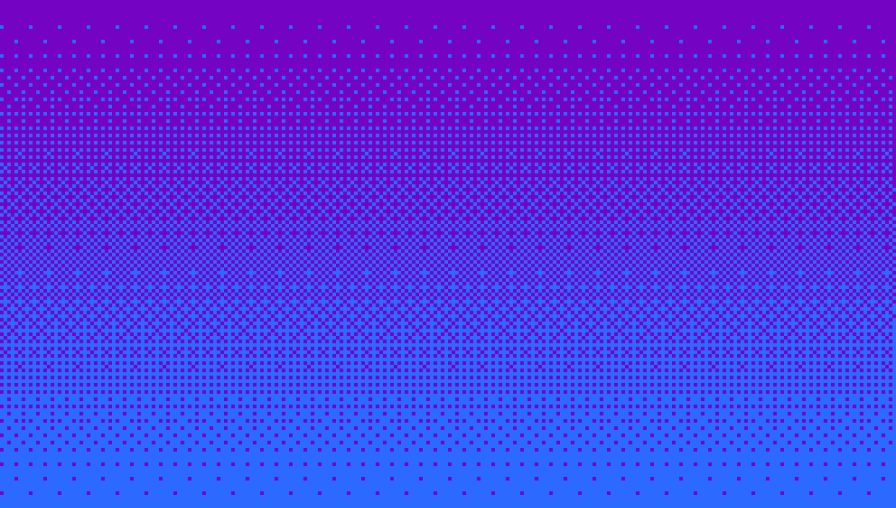
Reproduce this background procedurally as a Shadertoy shader.

```glsl
// Violet-to-blue vertical gradient drawn as an 8x8 ordered dither of square cells.

const float CELLS_ACROSS = 248.0;

// Rank 0..63 of a cell in the Bayer matrix, interleaving the bits of x^y and y.
int bayerRank(ivec2 cell) {
    int rank = 0;
    for (int bit = 0; bit < 3; bit++) {
        int x = (cell.x >> bit) & 1;
        int y = (cell.y >> bit) & 1;
        rank = rank * 4 + 2 * (x ^ y) + y;
    }
    return rank;
}

// 1 where a cell is blue, 0 where it is violet; rows count down from the top.
float blueCell(vec2 cell) {
    float level = 0.4872 * cell.y - 3.29;
    int rank = bayerRank(ivec2(int(cell.x), 7 - int(cell.y)));
    return step(float(rank), level);
}

void mainImage(out vec4 fragColor, in vec2 fragCoord) {
    // Cell grid anchored at the upper left corner
    float pixel = CELLS_ACROSS / iResolution.x;
    vec2 p = vec2(fragCoord.x, iResolution.y - fragCoord.y) * pixel;

    // Area coverage of the four cells around the nearest grid corner
    vec2 corner = floor(p + 0.5);
    vec2 cover = clamp((p - corner) / pixel + 0.5, 0.0, 1.0);
    float above = mix(blueCell(corner - 1.0), blueCell(corner - vec2(0, 1)), cover.x);
    float below = mix(blueCell(corner - vec2(1, 0)), blueCell(corner), cover.x);
    float blueShare = mix(above, below, cover.y);

    vec3 violet = vec3(0.46, 0.01, 0.77);
    vec3 blue = vec3(0.17, 0.41, 1.0);
    fragColor = vec4(mix(violet, blue, blueShare), 1.0);
}
```
